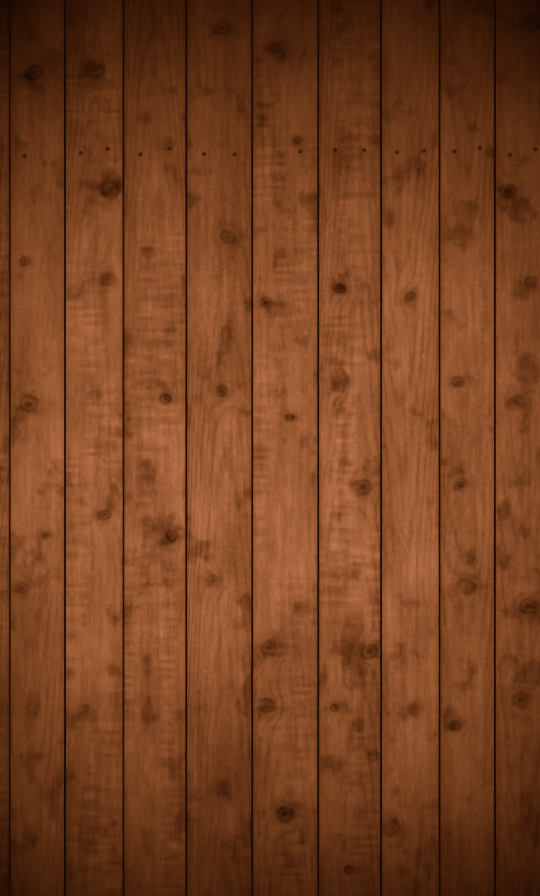
Give the GLSL for this texture, as a WebGL 1 fragment shader.

```glsl
precision highp float;
uniform vec2 u_resolution;

const vec3 WOOD = vec3(0.60, 0.35, 0.20);
const vec3 STAIN_POWER = vec3(1.0, 1.3, 2.0); // darker tones turn redder
const float FIRST_SEAM = 0.018;
const float PLANK_PITCH = 0.1123;
const float PITCH_DRIFT = 0.014;
const float SEAM_HALF = 0.0012;
const float KNOT_SPACING = 0.21;
const float KNOT_CHANCE = 0.52;
const float NAIL_HEIGHT = 0.83;
const float NAIL_RADIUS = 0.0042;
const float BRIGHTNESS = 1.10;
const float DARKEST = 0.17;

float hash(vec2 p) {
  return fract(sin(dot(p, vec2(127.1, 311.7))) * 43758.545);
}

float noise(vec2 p) {
  vec2 i = floor(p), f = fract(p);
  f = f * f * (3.0 - 2.0 * f);
  return mix(mix(hash(i), hash(i + vec2(1.0, 0.0)), f.x),
             mix(hash(i + vec2(0.0, 1.0)), hash(i + 1.0), f.x), f.y);
}

float fbm(vec2 p) {
  float sum = 0.0, amp = 0.5;
  for (int i = 0; i < 4; i++) {
    sum += amp * noise(p);
    p = p * 2.03 + 17.3;
    amp *= 0.5;
  }
  return sum / 0.9375;
}

float seamAt(float i) {
  return FIRST_SEAM + PLANK_PITCH * i - PITCH_DRIFT * sin(i * 0.7854);
}

// x: darkness, y: ring bulge, z: sideways push on the grain
vec3 knots(vec2 p, float plank, float left, float right) {
  vec3 sum = vec3(0.0);
  float row = floor(p.y / KNOT_SPACING);
  for (int j = -1; j <= 1; j++) {
    vec2 id = vec2(plank, row + float(j));
    float present = step(hash(id + 3.7), KNOT_CHANCE);
    vec2 centre = vec2(mix(left, right, 0.18 + 0.64 * hash(id + 11.3)),
                       (id.y + 0.15 + 0.7 * hash(id + 23.9)) * KNOT_SPACING);
    float radius = mix(0.006, 0.016, hash(id + 31.1));
    float strength = mix(0.55, 1.0, hash(id + 43.3));
    vec2 q = (p - centre) / radius;
    float d = length(q * vec2(0.95, 1.1)) + 0.5 * (noise(p * 75.0) - 0.5);
    float core = 0.36 * exp(-5.0 * d * d);
    float rim = 0.25 * exp(-9.0 * (d - 0.9) * (d - 0.9)) * (0.4 + noise(p * 90.0 + 7.0));
    vec2 smear = q * vec2(0.45, 0.65) + 1.2 * (noise(p * 40.0 + 3.0) - 0.5);
    float halo = 0.30 * exp(-dot(smear, smear)) * (0.3 + noise(p * vec2(60.0, 110.0)));
    float bulge = exp(-0.18 * dot(q, q));
    sum += present * vec3(strength * (core + rim + halo), bulge, -0.6 * q.x * radius * bulge);
  }
  return sum;
}

float nails(vec2 p, float plank, float left, float right, float height) {
  float dark = 0.0;
  for (int k = 0; k < 2; k++) {
    vec2 id = vec2(plank, float(k) + 50.0);
    vec2 centre = vec2(mix(left, right, 0.27 + 0.46 * float(k)),
                       height + 0.016 * (hash(id) - 0.5));
    float spot = 1.0 - smoothstep(0.4, 1.4, length(p - centre) / NAIL_RADIUS);
    dark += spot * step(0.25, hash(id + 9.0));
  }
  return dark;
}

float scratches(vec2 p, float aspect) {
  float light = 0.0;
  for (int i = 0; i < 14; i++) {
    float n = float(i);
    vec2 start = vec2(hash(vec2(n, 71.0)), aspect * hash(vec2(n, 83.0)));
    float angle = 0.5 + 1.9 * hash(vec2(n, 97.0));
    vec2 dir = vec2(cos(angle), sin(angle)) * mix(0.03, 0.1, hash(vec2(n, 5.0)));
    vec2 q = p - start;
    float d = length(q - dir * clamp(dot(q, dir) / dot(dir, dir), 0.0, 1.0));
    light += 1.0 - smoothstep(0.0004, 0.0026, d);
  }
  return light * noise(p * 70.0);
}

void main() {
  vec2 uv = gl_FragCoord.xy / u_resolution;
  float pixel = 1.0 / u_resolution.x;
  float aspect = u_resolution.y * pixel;
  vec2 p = gl_FragCoord.xy * pixel;

  // Plank lookup
  float plank = 0.0;
  for (int i = 0; i < 9; i++) plank += step(seamAt(float(i)), p.x);
  float left = seamAt(plank - 1.0), right = seamAt(plank);
  float edge = min(p.x - left, right - p.x);
  float seam = plank - step(p.x - left, right - p.x);
  float seed = hash(vec2(plank, 2.0));
  vec2 shift = vec2(plank * 7.3, seed * 40.0);

  // Grain: fine fibres, nested arches and broad stains
  vec3 knot = knots(p, plank, left, right);
  float warp = 0.014 * (noise(p * vec2(12.0, 3.0) + shift) - 0.5);
  float gx = p.x + warp + knot.z;
  float fibre = 0.55 * noise(vec2(gx * 150.0, p.y * 7.0) + shift)
              + 0.45 * noise(vec2(gx * 260.0, p.y * 40.0) + shift);
  float across = gx - mix(left, right, 0.35 + 0.3 * seed);
  float flip = seed > 0.5 ? 1.0 : -1.0;
  float phase = 7.0 * (flip * p.y + 150.0 * across * across) + 1.6 * knot.y
              + 1.5 * fbm(p * vec2(20.0, 6.0) + shift);
  float arch = pow(0.5 + 0.5 * sin(6.2832 * phase), 3.0);
  arch *= smoothstep(0.3, 0.65, noise(p * vec2(9.0, 2.5) + shift + 5.0));
  float blotch = fbm(p * vec2(18.0, 8.0) + shift);
  float stain = smoothstep(0.58, 0.82, fbm(p * vec2(26.0, 20.0) + shift + 31.0));

  // Wear: saw marks across some planks, grit and pale scratches
  float sawn = mix(0.2, 1.0, step(0.55, hash(vec2(plank, 8.0))));
  sawn *= smoothstep(0.35, 0.7, noise(p * vec2(30.0, 5.0) + shift + 13.0));
  float saw = sawn * (noise(vec2(p.x * 26.0, p.y * 140.0) + shift) - 0.5);
  float grit = 0.6 * noise(p * 230.0) + 0.4 * noise(p * vec2(120.0, 90.0) + 9.0) - 0.5;
  float speck = smoothstep(0.86, 0.97, noise(p * 120.0 + 60.0));

  float tone = 0.94 + 0.10 * hash(vec2(plank, 4.0));
  tone += 0.30 * (blotch - 0.5) + 0.19 * (fibre - 0.5) + 0.17 * saw + 0.10 * grit;
  tone += 0.07 * speck + 0.11 * scratches(p, aspect) - 0.08 * arch - 0.2 * stain;
  tone *= 1.0 - min(knot.x, 0.6);
  tone *= 1.0 - 0.45 * nails(p, plank, left, right, NAIL_HEIGHT * aspect);

  // Seams of uneven depth and the darkened border
  float depth = mix(0.62, 0.82, hash(vec2(seam, 15.0)));
  tone *= 1.0 - 0.2 * exp(-edge / 0.004);
  tone *= 1.0 - depth * (1.0 - smoothstep(SEAM_HALF - pixel * 0.5, SEAM_HALF + pixel * 0.8, edge));
  vec2 off = abs(uv - vec2(0.5, 0.48)) * 2.0;
  tone *= BRIGHTNESS - 0.64 * pow(off.y, 2.2) - 0.22 * pow(off.x, 3.0);

  gl_FragColor = vec4(WOOD * pow(vec3(clamp(tone, DARKEST, 1.25)), STAIN_POWER), 1.0);
}
```
